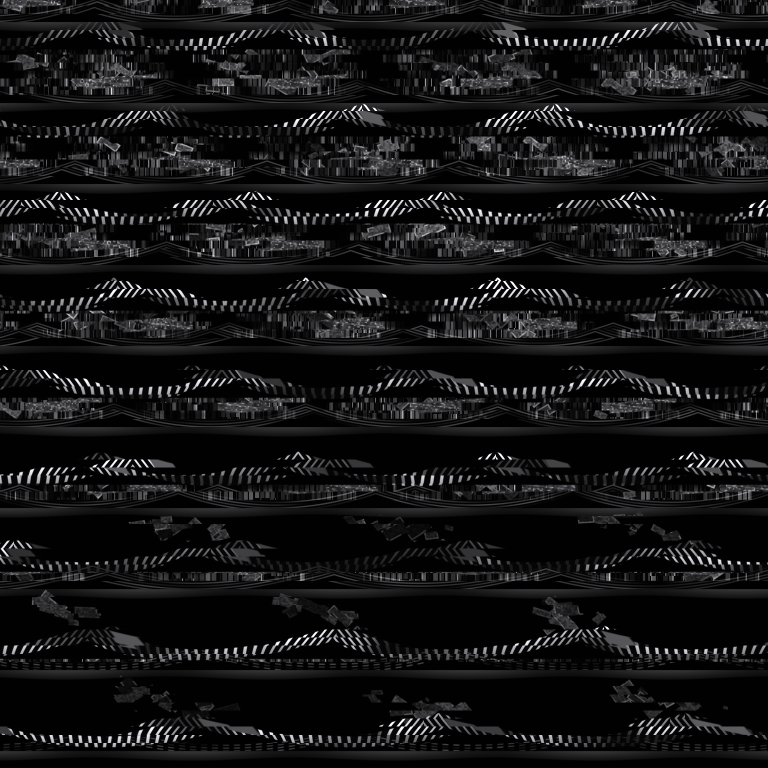
A Shadertoy shader for this background:

```glsl
// Dark stacked machine strips: slatted crests, sliced blocks and thin arcs, sheared by glitch lines.

const float ROWS = 9.48;           // strips down the canvas
const float ROW_OFFSET = 0.27;     // first strip starts below the top edge
const float SLICES = 10.0;         // glitch slices in each strip
const float SLAT_PITCH = 0.0125;
const vec3 TINT = vec3(0.99, 0.98, 1.015);

float hash(vec2 p) {
    return fract(sin(dot(p, vec2(127.1, 311.7))) * 43758.5453);
}

float noise(vec2 p) {
    vec2 i = floor(p), f = fract(p);
    f = f * f * (3.0 - 2.0 * f);
    return mix(mix(hash(i), hash(i + vec2(1, 0)), f.x),
               mix(hash(i + vec2(0, 1)), hash(i + vec2(1, 1)), f.x), f.y);
}

// Soft interval: 1 between a and b
float span(float v, float a, float b, float soft) {
    return smoothstep(a - soft, a + soft, v) * (1.0 - smoothstep(b - soft, b + soft, v));
}

// Signed distance to a turned box
float boxDistance(vec2 p, vec2 halfSize, float angle) {
    float c = cos(angle), s = sin(angle);
    vec2 d = abs(mat2(c, -s, s, c) * p) - halfSize;
    return max(d.x, d.y);
}

// Graded lip at the top of a strip, with wide lens-shaped shadows
float lip(float x, float t, float row) {
    float lens = 0.5 + 0.5 * sin(x * 24.0 + row * 2.3);
    float shade = mix(0.22, 0.07, t / 0.11) * (0.4 + 0.6 * lens);
    return shade * span(t, 0.0, 0.08 + 0.04 * lens, 0.01);
}

// Leaning slats that follow the crest, mirrored about its peak
float slats(float x, float u, float t, float crest, float row, float soft) {
    float peak = 1.0 - smoothstep(0.08, 0.34, abs(u));
    float lean = sign(u) * mix(0.15, 1.1, peak);
    float s = x / SLAT_PITCH - lean * (t - crest) * 8.0;
    float stripe = span(fract(s), 0.3, 0.64, soft / SLAT_PITCH);
    float body = span(t, crest - 0.07 - 0.05 * peak, crest + 0.065, 0.008);
    float glow = smoothstep(0.2, 0.85, noise(vec2(x * 15.0, row * 7.1 + floor(t * SLICES) * 0.6)));
    float level = mix(0.10, 1.0, glow) + 0.1 * peak;
    return body * (0.02 + stripe * level * clamp(0.8 + 2.0 * (crest - t), 0.4, 1.0));
}

// Tall thin plates with random greys, shadow gaps and lit edges
float columns(float u, float t, vec2 id, float soft) {
    float tier = floor(t * 5.0 + 2.0 * hash(id + floor(u * 9.0)));
    float k = u * 38.0 + hash(id + tier) * 3.0;
    vec2 plate = vec2(floor(k), tier) + id * 17.0;
    float grey = hash(plate);
    float lit = hash(plate + 4.0);
    float at = mix(0.1, 0.7, hash(plate + 7.0));
    float edge = span(fract(k), at, at + 0.15, soft * 60.0) * pow(lit, 3.0);
    float gap = span(fract(k), 0.1, 0.9, 0.06);
    float broad = smoothstep(0.25, 0.65, noise(vec2(u * 9.0, t * 7.0) + id * 5.0));
    return (0.36 * grey * grey * gap + 0.55 * edge) * mix(0.3, 1.1, broad);
}

// Etched circuit grain: fine sparks over coarser patches
float circuit(vec2 p) {
    float spark = pow(noise(p * 520.0), 4.0);
    float trace = span(fract(p.y * 110.0 + p.x * 12.0), 0.0, 0.22, 0.08);
    return 0.07 + 0.22 * noise(p * 170.0) + 0.65 * spark + 0.10 * trace;
}

// Small tilted plates with lit rims about a centre; p is in canvas units
float plates(vec2 p, vec2 id, vec2 spread, float soft) {
    float grey = 0.0;
    for (int i = 0; i < 8; i++) {
        vec2 seed = id * 9.7 + float(i) * vec2(3.1, 5.3);
        vec2 centre = (vec2(hash(seed), hash(seed + 1.7)) - 0.5) * spread;
        vec2 size = mix(vec2(0.003, 0.002), vec2(0.018, 0.009), hash(seed + 2.9));
        float d = boxDistance(p - centre, size, (hash(seed + 4.1) - 0.5) * 1.8);
        float rim = 1.0 - smoothstep(0.0004, 0.0016, abs(d + 0.001));
        float tone = mix(0.05, 0.36, hash(seed + 6.3)) * (0.55 + 0.9 * noise(p * 480.0));
        tone += rim * 0.4 * hash(seed + 8.3) * step(0.45, noise(p * 130.0 + seed));
        grey = mix(grey, tone, 1.0 - smoothstep(-soft, soft, d));
    }
    return grey;
}

float scene(vec2 uv, float soft) {
    float down = (1.0 - uv.y) * ROWS - ROW_OFFSET;
    float row = floor(down), t = fract(down);
    float slice = floor(t * SLICES);

    // Shear slices, then repeat along the strip
    float x = uv.x + (hash(vec2(slice, row)) - 0.5) * 0.075;
    float period = mix(0.25, 0.32, smoothstep(4.5, 7.0, row));
    float k = x / period + 0.12 + row * 0.57;
    vec2 id = vec2(floor(k), row);
    float u = fract(k) - 0.5;

    // The crest sinks from strip to strip and hides the blocks below it
    float base = 0.23 + 0.075 * row;
    float crest = base + 0.06 - 0.24 * pow(1.0 - abs(u) * 2.0, 2.0);
    float grey = 0.006;

    // Block band, circuit bar and tilted plates
    float inside = span(t, max(base + 0.11, 0.33), 0.9, 0.008)
                 * span(u, -0.38, 0.4, 0.012);
    vec2 p = vec2(u * period, (0.62 - t) / ROWS);
    float blocks = columns(u, t, id, soft);
    float bar = span(u, 0.04, 0.31, 0.005) * span(t + u * 0.15, 0.69, 0.84, 0.008);
    blocks = max(blocks, plates(p, id, vec2(0.15, 0.05), soft));
    grey += inside * mix(blocks, circuit(p + id), bar);

    // Thin cradle arcs, dashed on the lowest strips
    float sag = 0.93 - 0.85 * u * u;
    float dash = mix(1.0, span(fract(x * 70.0), 0.15, 0.7, 0.08), step(6.5, row));
    for (int i = 0; i < 4; i++) {
        float d = abs(t - sag - float(i) * 0.035);
        float sheen = 0.28 * noise(vec2(x * 18.0, row + float(i) * 3.0));
        grey += dash * sheen * (1.0 - smoothstep(0.004, 0.013, d)) * step(base, t);
    }

    // Slats and the pale wedge beside the peak
    grey = max(grey, slats(x, u, t, crest, row, soft));
    float wedge = span(u + (crest - t) * 0.35, 0.12, 0.25, 0.008)
                * span(t, crest - 0.13, crest - 0.01, 0.01);
    grey = mix(grey, 0.18 + 0.22 * hash(id + 8.0), wedge * step(0.35, hash(id + 2.0)));

    // Loose dim fragments over the low crests
    vec2 q = vec2((u + 0.12) * period, (base - 0.4 - t) / ROWS + u * 0.04);
    grey = max(grey, 0.6 * plates(q, id + 31.0, vec2(0.10, 0.025), soft) * step(5.5, row));
    return max(grey, lip(uv.x, t, row));
}

void mainImage(out vec4 fragColor, in vec2 fragCoord) {
    // Four samples smooth the slice edges
    float sum = 0.0;
    for (int i = 0; i < 4; i++) {
        vec2 jitter = vec2(i % 2, i / 2) * 0.5 - 0.25;
        sum += scene((fragCoord + jitter) / iResolution.xy, 0.6 / iResolution.y);
    }
    fragColor = vec4(clamp(TINT * sum * 0.25, 0.0, 1.0), 1.0);
}
```
